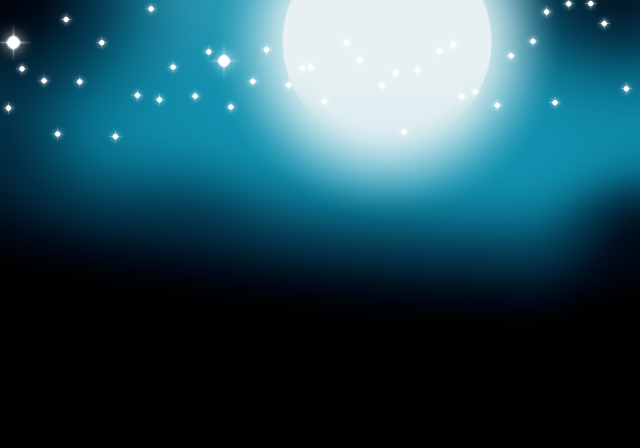
Reproduce this background procedurally as a Shadertoy shader.

```glsl
// Moonlit teal night sky: a large pale moon with a wide halo hangs near the top,
// over a soft curved horizon that sinks into black. Sparkles are hashed into the
// upper third, and two brighter stars carry thin cross rays.

float hash(float n) {
    return fract(sin(n * 127.1) * 4375.85);
}

// Soft elliptical spot: 1 at the centre, fading to 0
float spot(vec2 p, vec2 centre, vec2 size) {
    vec2 q = (p - centre) / size;
    return exp(-dot(q, q));
}

// Sky colour from darkness (0) to full teal (1)
vec3 skyRamp(float light) {
    vec3 c = mix(vec3(0.0), vec3(0.0, 0.025, 0.07), smoothstep(0.0, 0.15, light));
    c = mix(c, vec3(0.01, 0.20, 0.29), smoothstep(0.08, 0.48, light));
    c = mix(c, vec3(0.02, 0.40, 0.51), smoothstep(0.38, 0.78, light));
    return mix(c, vec3(0.05, 0.54, 0.66), smoothstep(0.65, 1.0, light));
}

// Round core, faint halo and four tapering rays
float sparkle(vec2 d, float radius, float rayLength) {
    float r = length(d);
    float core = 1.0 - smoothstep(0.35 * radius, radius, r);
    float halo = 0.45 * exp(-r * r / (radius * radius * 1.6));
    vec2 a = abs(d);
    float across = min(a.x, a.y), along = max(a.x, a.y);
    float ray = exp(-across / (0.12 * radius)) * max(0.0, 1.0 - along / rayLength);
    return min(1.0, core + halo + 0.6 * ray);
}

void mainImage(out vec4 fragColor, in vec2 fragCoord) {
    vec2 p = fragCoord / iResolution.y;
    float aspect = iResolution.x / iResolution.y;
    float u = p.x / aspect;

    // Horizon: lower toward the right, lifting again at the right edge
    float horizon = 0.42 + 0.14 * (1.0 - u) * (1.0 - u)
                  + 0.07 * smoothstep(0.82, 1.0, u);
    float light = smoothstep(horizon - 0.20, horizon + 0.23, p.y);

    // Dark clouds in the corners and along both sides
    light *= 1.0 - 0.92 * spot(p, vec2(0.0, 1.02), vec2(0.30, 0.24));
    light *= 1.0 - 0.50 * spot(p, vec2(-0.04, 0.68), vec2(0.20, 0.25));
    light *= 1.0 - 0.75 * spot(p, vec2(aspect - 0.04, 1.02), vec2(0.27, 0.20));
    light *= 1.0 - 0.60 * spot(p, vec2(aspect + 0.03, 0.48), vec2(0.16, 0.11));
    light *= 1.0 - 0.18 * spot(p, vec2(0.42, 0.53), vec2(0.18, 0.14));
    vec3 color = skyRamp(light);

    // Pale haze falling from the top, left of the moon
    color += vec3(0.10, 0.05, 0.04) * spot(p, vec2(0.43, 1.03), vec2(0.13, 0.16));

    // Moon halo, then the disc whose rim dissolves toward the bottom
    float d = length(p - vec2(0.864, 0.907));
    color += vec3(0.05, 0.07, 0.07) * exp(-d * d / 0.16) * light;
    color = mix(color, vec3(0.87, 0.93, 0.945), 1.0 - smoothstep(0.18, 0.40, d));
    float edge = 1.2 / iResolution.y;
    float disc = 1.0 - smoothstep(0.233 - edge, 0.233 + edge, d);
    color = mix(color, vec3(0.91, 0.945, 0.95), disc * smoothstep(0.70, 0.88, p.y));

    // Small scattered stars
    float stars = 0.0;
    for (float i = 1.0; i <= 40.0; i++) {
        vec2 pos = vec2(aspect * fract(i * 0.618034), 0.66 + 0.34 * hash(i));
        stars = max(stars, sparkle(p - pos, 0.0075, 0.017));
    }

    // Two large stars at the left
    for (float i = 0.0; i < 2.0; i++) {
        vec2 pos = vec2(0.03 + 0.47 * i, 0.905 - 0.041 * i);
        stars = max(stars, sparkle(p - pos, 0.019 - 0.002 * i, 0.042));
    }
    color = mix(color, vec3(1.0), stars);

    fragColor = vec4(clamp(color, 0.0, 1.0), 1.0);
}
```
